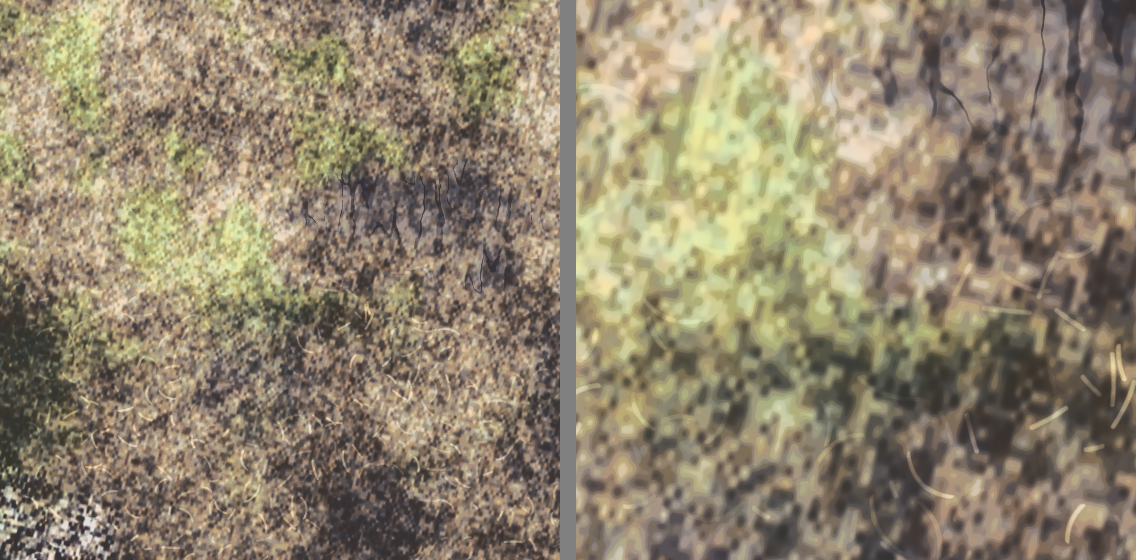
Left, the full canvas; right, a detail of the centre.
This texture is drawn by a Shadertoy shader. Its source:

```glsl
// Weathered heath seen from above: olive moss, brown litter, grey slate and pale twigs.
#define SHADOW_COLOR vec3(0.35, 0.32, 0.31)
#define SOIL_COLOR   vec3(0.49, 0.43, 0.37)
#define STONE_COLOR  vec3(0.56, 0.51, 0.47)
#define LITTER_COLOR vec3(0.66, 0.59, 0.51)
#define MOSS_COLOR   vec3(0.71, 0.67, 0.53)
#define STRAW_COLOR  vec3(0.82, 0.78, 0.69)
#define BLOTCH_CONTRAST 3.6
#define GRAIN_CONTRAST  2.5
#define GRAIN_SCALE     165.0
#define TWIG_SCALE      32.0
#define TONE_SHIFT      0.06

float hash(vec2 p) {
    return fract(sin(dot(p, vec2(127.1, 311.7))) * 43758.5453);
}

float noise(vec2 p) {
    vec2 cell = floor(p), f = fract(p);
    f = f * f * (3.0 - 2.0 * f);
    float low = mix(hash(cell), hash(cell + vec2(1, 0)), f.x);
    float high = mix(hash(cell + vec2(0, 1)), hash(cell + vec2(1, 1)), f.x);
    return mix(low, high, f.y);
}

// Layered noise centred on zero
float fbm(vec2 p) {
    float sum = 0.0, gain = 0.5;
    for (int i = 0; i < 5; i++) {
        sum += gain * (noise(p) - 0.5);
        p = mat2(1.6, 1.2, -1.2, 1.6) * p + 17.3;
        gain *= 0.5;
    }
    return sum;
}

// Soft ellipse whose rim is broken up by noise
float blot(vec2 uv, vec2 centre, vec2 radius, float rough) {
    return 1.0 - smoothstep(0.45, 1.25, length((uv - centre) / radius) + rough);
}

// Palette spread over tone so each colour keeps its share of the area
vec3 groundRamp(float tone) {
    vec3 c = mix(SHADOW_COLOR * 0.6, SHADOW_COLOR, clamp(tone / 0.12, 0.0, 1.0));
    c = mix(c, SOIL_COLOR, smoothstep(0.14, 0.30, tone));
    c = mix(c, STONE_COLOR, smoothstep(0.34, 0.47, tone));
    c = mix(c, LITTER_COLOR, smoothstep(0.50, 0.64, tone));
    c = mix(c, MOSS_COLOR, smoothstep(0.73, 0.82, tone));
    c = mix(c, STRAW_COLOR, smoothstep(0.86, 0.94, tone));
    return c * (1.0 + 0.14 * smoothstep(0.95, 1.0, tone));
}

// Short curved strands, one per jittered cell; returns coverage
float twigs(vec2 p, float softness) {
    vec2 home = floor(p);
    float cover = 0.0;
    for (int y = -1; y <= 1; y++)
    for (int x = -1; x <= 1; x++) {
        vec2 id = home + vec2(x, y);
        vec2 centre = id + vec2(hash(id + 3.1), hash(id + 8.7));
        float angle = 6.2832 * hash(id + 5.3);
        vec2 along = vec2(cos(angle), sin(angle));
        vec2 d = p - centre;
        d = vec2(dot(d, along), dot(d, vec2(-along.y, along.x)));
        d.y += (hash(id + 1.9) - 0.5) * 1.6 * d.x * d.x;
        float reach = mix(0.12, 0.6, hash(id + 6.4));
        float dist = length(vec2(max(abs(d.x) - reach, 0.0), d.y));
        float strand = 1.0 - smoothstep(0.02, 0.05 + softness, dist);
        cover = max(cover, strand * hash(id + 2.2));
    }
    return cover;
}

void mainImage(out vec4 fragColor, in vec2 fragCoord) {
    vec2 uv = fragCoord / iResolution.y;
    float rough = fbm(uv * 13.0 + 4.0) * 2.2;

    // Regions: lit upper slope, slate, pale corner, shade and greenery
    float upper = smoothstep(0.38, 0.56, uv.y + 0.3 * fbm(uv * 6.0 + 31.0));
    float slate = max(blot(uv, vec2(0.75, 0.62), vec2(0.20, 0.07), rough),
                      blot(uv, vec2(0.88, 0.52), vec2(0.08, 0.07), rough));
    float corner = blot(uv, vec2(0.05, 0.04), vec2(0.14, 0.11), rough);
    float pale = max(blot(uv, vec2(0.79, 0.92), vec2(0.13, 0.06), rough),
                     blot(uv, vec2(0.46, 0.55), vec2(0.10, 0.05), rough));
    float shade = blot(uv, vec2(0.48, 0.32), vec2(0.10, 0.17), rough);
    shade = max(shade, blot(uv, vec2(0.01, 0.32), vec2(0.12, 0.15), rough));
    shade = max(shade, blot(uv, vec2(1.00, 0.27), vec2(0.07, 0.20), rough));
    shade = max(shade, blot(uv, vec2(0.70, 0.05), vec2(0.14, 0.10), rough));
    shade = max(shade, blot(uv, vec2(0.73, 0.98), vec2(0.13, 0.06), rough));
    float green = smoothstep(0.02, 0.20, fbm(uv * 7.0 + 52.0)) * mix(0.3, 1.0, upper);
    green = max(green, 0.8 * blot(uv, vec2(0.06, 0.33), vec2(0.16, 0.18), rough));

    // Grain: two sizes, slightly upright
    vec2 g = mat2(0.97, 0.24, -0.24, 0.97) * uv * GRAIN_SCALE;
    float fine = noise(g * vec2(1.2, 0.85)) - 0.5;
    float coarse = noise(g * vec2(0.50, 0.42) + 40.0) - 0.5;
    float grain = GRAIN_CONTRAST * (fine + 0.75 * coarse);

    // Tone: region light, blotches and grain, squashed to an even spread
    float z = TONE_SHIFT + mix(-0.45, 0.5, upper) + grain * (1.0 - 0.35 * slate);
    z += BLOTCH_CONTRAST * (fbm(uv * vec2(5.0, 6.5)) + 0.7 * fbm(uv * 24.0 + 9.0));
    z += 0.7 * pale - 0.9 * shade - 0.35 * slate + corner * (0.5 + 1.3 * grain);

    // Upright cracks in the slate
    float crack = abs(noise(uv * vec2(75.0, 16.0) + 2.0 * fbm(uv * 20.0)) - 0.5);
    z -= 1.6 * slate * (1.0 - smoothstep(0.02, 0.10, crack));

    // Pale twigs, densest on the lower ground
    float twig = twigs(uv * TWIG_SCALE, TWIG_SCALE / iResolution.y);
    z += 1.7 * twig * mix(1.0, 0.35, upper) * (1.0 - 0.6 * shade) * (1.0 - slate);
    vec3 color = groundRamp(1.0 / (1.0 + exp(-1.7 * z)));

    // Hue drift: brown litter, green growth, cool stone and mottled grains
    color *= mix(vec3(1.02, 0.98, 0.97), vec3(0.97, 1.04, 0.84), green);
    color *= mix(vec3(1.0), vec3(0.95, 1.0, 1.11), max(slate, max(corner, 0.6 * shade)));
    float mottle = noise(g * 0.6 + 90.0) - 0.5;
    color *= 1.0 + mottle * vec3(0.10, -0.01, -0.14);
    fragColor = vec4(clamp(color, 0.0, 1.0), 1.0);
}
```
